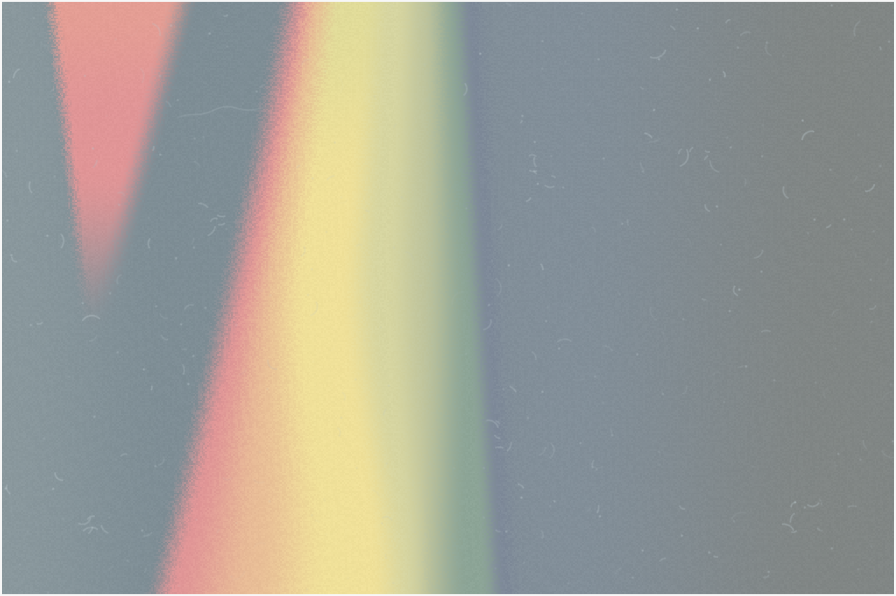
Reproduce this background procedurally as a Shadertoy shader.

```glsl
// Faded film light leak: a soft red wedge and a curved yellow beam over slate,
// built from blurred edge curves and a colour ramp across the beam,
// then aged with grain, dust specks and scattered curled fibres.

const vec3 SLATE_LEFT  = vec3(0.54, 0.595, 0.615);
const vec3 SLATE       = vec3(0.495, 0.555, 0.585);
const vec3 SLATE_BLUE  = vec3(0.51, 0.56, 0.60);
const vec3 SLATE_WARM  = vec3(0.505, 0.525, 0.52);
const vec3 VIOLET      = vec3(0.48, 0.52, 0.60);
const vec3 ROSE        = vec3(0.88, 0.585, 0.59);
const vec3 CORAL       = vec3(0.895, 0.62, 0.58);
const vec3 PEACH       = vec3(0.91, 0.74, 0.59);
const vec3 YELLOW      = vec3(0.94, 0.88, 0.60);
const vec3 YELLOW_TOP  = vec3(0.88, 0.86, 0.60);
const vec3 PALE        = vec3(0.84, 0.835, 0.63);
const vec3 OLIVE       = vec3(0.75, 0.77, 0.615);
const vec3 GREEN       = vec3(0.55, 0.645, 0.59);
const vec3 DUST        = vec3(0.72, 0.77, 0.79);
const vec3 BORDER      = vec3(0.97);

const float GRAIN_CELLS    = 340.0;
const float GRAIN_STRENGTH = 0.022;
const float EDGE_SCATTER   = 0.007;
const float DUST_CELLS     = 13.0;
const float FIBRE_WIDTH    = 0.0012;
const vec2  BORDER_SIZE    = vec2(0.0022, 0.003);

// Centres of the denser fibre tangles, in canvas fractions
const vec2 TANGLES[6] = vec2[6](
    vec2(0.604, 0.71), vec2(0.775, 0.73), vec2(0.235, 0.635),
    vec2(0.56, 0.27), vec2(0.893, 0.13), vec2(0.10, 0.11));

float hash(vec2 p) {
    return fract(sin(dot(p, vec2(127.1, 311.7))) * 43758.5453);
}

// Coverage of a short curled fibre with random radius, length and turn
float fibre(vec2 p, vec2 seed, float pixel) {
    float turn = 6.2832 * hash(seed + 3.1);
    float radius = mix(0.006, 0.02, hash(seed + 5.7));
    float halfArc = mix(0.2, 0.9, hash(seed + 8.3));
    float c = cos(turn), s = sin(turn);
    p = mat2(c, s, -s, c) * p + vec2(radius, 0.0);
    float a = clamp(atan(p.y, p.x), -halfArc, halfArc);
    float d = length(p - radius * vec2(cos(a), sin(a)));
    return 1.0 - smoothstep(0.0, FIBRE_WIDTH + pixel, d);
}

// Colour ramp across the beam; t runs from its left edge to its right edge
vec3 beamColour(float t, float y) {
    float low = 1.0 - smoothstep(0.0, 0.6, y);
    vec3 yellow = mix(YELLOW, YELLOW_TOP, smoothstep(0.65, 1.0, y));
    vec3 col = mix(ROSE, PEACH, smoothstep(0.04, mix(0.17, 0.28, low), t));
    col = mix(col, yellow, smoothstep(mix(0.12, 0.26, low), mix(0.30, 0.51, low), t));
    col = mix(col, PALE, smoothstep(mix(0.43, 0.63, low), mix(0.60, 0.75, low), t));
    col = mix(col, OLIVE, smoothstep(mix(0.62, 0.73, low), mix(0.80, 0.82, low), t));
    return mix(col, GREEN, smoothstep(mix(0.77, 0.77, low), mix(0.97, 0.92, low), t));
}

// Sparse dust and fibres, one candidate per cell, plus the tangles
float dustMask(vec2 p, float aspect, float pixel) {
    float mask = 0.0;
    vec2 home = floor(p * DUST_CELLS);
    for (int j = -1; j <= 1; j++)
    for (int i = -1; i <= 1; i++) {
        vec2 cell = home + vec2(i, j);
        vec2 centre = (cell + vec2(hash(cell), hash(cell + 17.0))) / DUST_CELLS;
        float strength = hash(cell + 29.0);
        mask += 0.4 * strength * strength * fibre(p - centre, cell, pixel);
        vec2 speck = (cell + vec2(hash(cell + 41.0), hash(cell + 53.0))) / DUST_CELLS;
        mask += 0.5 * strength * (1.0 - smoothstep(0.0, 0.0018 + pixel, length(p - speck)));
    }
    for (int k = 0; k < 6; k++)
    for (int n = 0; n < 5; n++) {
        vec2 seed = vec2(k, n) + 71.0;
        vec2 offset = vec2(hash(seed), hash(seed + 9.0)) - 0.5;
        vec2 centre = TANGLES[k] * vec2(aspect, 1.0) + 0.05 * offset;
        mask += 0.3 * fibre(p - centre, seed, pixel);
    }
    // One long hair between wedge and beam
    float x = p.x / aspect;
    float hairY = 0.80 + 0.018 * smoothstep(0.19, 0.25, x) + 0.003 * sin(x * 130.0);
    float span = smoothstep(0.19, 0.21, x) * (1.0 - smoothstep(0.28, 0.30, x));
    mask += 0.2 * span * (1.0 - smoothstep(0.0, FIBRE_WIDTH + pixel, abs(p.y - hairY)));
    return min(mask, 0.7);
}

void mainImage(out vec4 fragColor, in vec2 fragCoord) {
    vec2 uv = fragCoord / iResolution.xy;
    float aspect = iResolution.x / iResolution.y, pixel = 1.0 / iResolution.y;
    vec2 p = uv * vec2(aspect, 1.0);
    float y = uv.y;
    float grain = hash(floor(p * GRAIN_CELLS)) - 0.5;
    float x = uv.x + EDGE_SCATTER * grain;

    // Slate ground, lighter at left and warmer at right
    vec3 col = mix(SLATE_LEFT, SLATE, smoothstep(0.0, 0.2, uv.x));
    col = mix(col, SLATE_BLUE, smoothstep(0.35, 0.6, uv.x));
    col = mix(col, SLATE_WARM, smoothstep(0.62, 0.94, uv.x));

    // Red wedge, fading toward its lower tip
    float wedge = smoothstep(-0.008, 0.012, x - (0.055 + 0.075 * (1.0 - y)));
    wedge *= smoothstep(-0.014, 0.022, 0.208 - 0.175 * (1.0 - y) - x);
    wedge *= smoothstep(0.43, 0.72, y);
    col = mix(col, mix(ROSE, CORAL, smoothstep(0.8, 1.0, y)), wedge);

    // Yellow beam with a violet fringe on its right
    float left = 0.176 + 0.168 * y - 0.019 * y * y;
    float right = 0.552 - 0.038 * y;
    float fringe = (x - right - 0.008) / 0.016;
    col = mix(col, VIOLET, 0.6 * exp(-fringe * fringe));
    float beam = smoothstep(-0.016, 0.020, x - left) * smoothstep(-0.012, 0.014, right - x);
    col = mix(col, beamColour((x - left) / (right - left), y), beam);

    // Age marks and border
    col = mix(col, DUST, dustMask(p, aspect, pixel) * (1.0 - 0.6 * beam));
    col += GRAIN_STRENGTH * grain;
    vec2 inset = min(uv, 1.0 - uv) - BORDER_SIZE;
    vec2 inside = smoothstep(-0.5, 0.5, inset * iResolution.xy);
    fragColor = vec4(mix(BORDER, col, inside.x * inside.y), 1.0);
}
```
